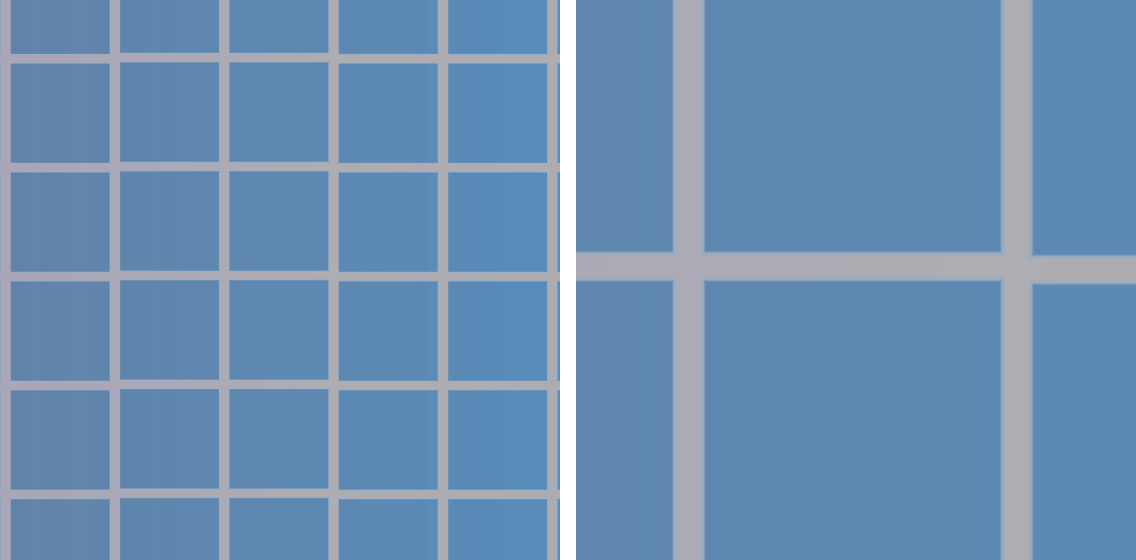
Left: the whole. Right: its middle third, enlarged.
A WebGL 2 fragment shader for this pattern:

```glsl
#version 300 es
precision highp float;
// Blue tiles in a grid of pale grey grout, about five across and five down.
// Folded coordinates give the distance to the nearest joint; the colours
// drift from left to right, and some columns sit slightly lower.
uniform vec2 u_resolution;
out vec4 fragColor;

float hash(float n) {
    n = fract(n * 0.1031);
    n *= n + 33.33;
    return fract(n * (n + n));
}

// Signed distance from the nearest line of a periodic set, negative inside it
float lineDistance(float position, float pitch, float halfWidth) {
    float offset = position - pitch * round(position / pitch);
    return abs(offset) - halfWidth;
}

// Tile colour: a horizontal gradient with faint upright bands
vec3 tileColor(float x) {
    vec3 color = mix(vec3(0.385, 0.515, 0.66), vec3(0.345, 0.55, 0.73), x);
    float band = hash(floor(x * 42.0) + 7.0) - 0.5;
    return color + band * vec3(0.006, 0.006, 0.008);
}

void main() {
    vec2 uv = gl_FragCoord.xy / u_resolution;
    float pixel = 1.0 / min(u_resolution.x, u_resolution.y);

    // The horizontal joints step down a little outside columns one and two
    float column = floor((uv.x - 0.0098) / 0.1953);
    float drop = 0.002 * step(1.0, abs(column - 1.5));

    float vertical = lineDistance(uv.x - 0.0098, 0.1953, 0.0094);
    float horizontal = lineDistance(uv.y - 0.1191 + drop, 0.1945, 0.0086);
    float joint = min(vertical, horizontal);

    // Grout is lilac at the left, neutral at the right, with a pale blue rim
    vec3 grout = mix(vec3(0.665, 0.65, 0.72), vec3(0.68, 0.68, 0.695),
                     smoothstep(0.0, 0.7, uv.x));
    float rim = smoothstep(-0.0035, -0.001, joint);
    grout = mix(grout, vec3(0.62, 0.675, 0.75), rim);

    float softness = max(0.0012, 0.7 * pixel);
    float tile = smoothstep(-softness, softness, joint);
    fragColor = vec4(mix(grout, tileColor(uv.x), tile), 1.0);
}
```
